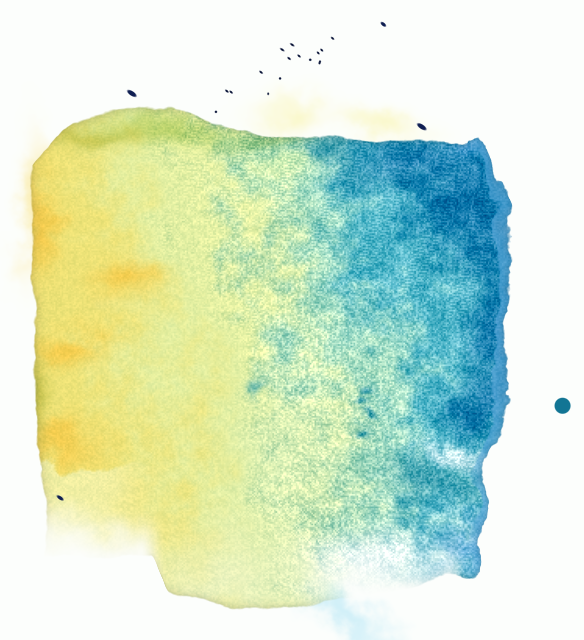
Reproduce this background procedurally as a Shadertoy shader.

```glsl
// A loose watercolour block on white paper, running from yellow to deep blue.
// Four wobbling edges bound the wash; soft pigment pools, granulation noise
// and a scatter of ink specks are layered over a slanted colour gradient.

float hash(vec2 p) {
    return fract(sin(dot(p, vec2(127.1, 311.7))) * 43758.5);
}

float noise(vec2 p) {
    vec2 i = floor(p), f = fract(p);
    f = f * f * (3. - 2. * f);
    return mix(mix(hash(i), hash(i + vec2(1, 0)), f.x),
               mix(hash(i + vec2(0, 1)), hash(i + vec2(1, 1)), f.x), f.y);
}

float fbm(vec2 p) {
    float sum = 0., amp = .5;
    for (int i = 0; i < 5; i++) {
        sum += amp * noise(p);
        p = mat2(1.6, 1.2, -1.2, 1.6) * p + 7.3;
        amp *= .5;
    }
    return sum;
}

// Soft pool of pigment; spot holds centre and radii
void pool(inout vec3 c, vec2 p, vec4 spot, vec3 tint) {
    vec2 q = (p - spot.xy) / spot.zw;
    c = mix(c, tint, .85 * exp(-dot(q, q)));
}

// Crisp drop of ink, slanted when it is wide
void drop(inout vec3 c, vec2 p, vec4 spot, vec3 ink) {
    vec2 q = p - spot.xy;
    q.y += .5 * q.x * step(spot.w * 1.1, spot.z);
    float d = (length(q / spot.zw) - 1.) * min(spot.z, spot.w);
    c = mix(c, ink, 1. - smoothstep(-.0012, .0012, d));
}

// Negative inside the painted block
float blockEdge(vec2 p) {
    float left = .068 - .016 * smoothstep(.25, .45, p.y);
    float right = .803 - .13 * max(.55 - p.y, 0.) - .25 * max(p.y - .63, 0.);
    float hump = (p.x - .23) / .14, corner = max(.13 - p.x, 0.), sag = p.x - .4;
    float top = .781 + .052 * exp(-hump * hump) - 8. * corner * corner;
    float bottom = .05 + (sag < 0. ? 1.2 : .5) * sag * sag;
    bottom = mix(.13, bottom, smoothstep(.235, .265, p.x));
    float d = max(max(left - p.x, p.x - right), max(p.y - top, bottom - p.y));
    return d + mix(.022, .055, smoothstep(.65, .75, p.x)) * (fbm(p * 19.) - .48);
}

void mainImage(out vec4 fragColor, in vec2 fragCoord) {
    vec2 p = fragCoord / iResolution.y;
    float cloud = fbm(p * 9.) - .48, detail = fbm(p * 38. + 11.) - .48;
    vec2 q = p + .09 * vec2(cloud, fbm(p * 11. + 31.) - .48) + .03 * detail;

    // Slanted gradient from yellow to blue
    float t = p.x + .3 * (p.y - .45) + .22 * cloud + .16 * detail;
    vec3 c = mix(vec3(.93, .89, .47), vec3(.89, .94, .64), smoothstep(.13, .34, t));
    c = mix(c, vec3(.66, .88, .78), smoothstep(.36, .55, t));
    c = mix(c, vec3(.34, .73, .8), smoothstep(.53, .68, t));
    c = mix(c, vec3(.1, .54, .72), smoothstep(.7, .86, t));

    // Warm pools on the left
    vec3 amber = vec3(.96, .79, .28), olive = vec3(.78, .77, .3);
    pool(c, q, vec4(.05, .65, .022, .07), amber);
    pool(c, q, vec4(.18, .557, .045, .03), amber);
    pool(c, q, vec4(.12, .46, .05, .02), amber);
    pool(c, q, vec4(.1, .32, .06, .03), amber);
    pool(c, q, vec4(.06, .4, .022, .06), olive);
    pool(c, q, vec4(.14, .79, .08, .02), olive);

    // Green and blue pools along the top and right
    vec3 teal = vec3(.16, .58, .66), deep = vec3(.05, .46, .67), sky = vec3(.35, .66, .86);
    pool(c, q, vec4(.26, .8, .09, .03), vec3(.72, .82, .4));
    pool(c, q, vec4(.41, .785, .08, .025), vec3(.58, .78, .5));
    pool(c, q, vec4(.43, .73, .05, .03), vec3(.78, .92, .68));
    pool(c, q, vec4(.5, .75, .05, .025), teal);
    pool(c, q, vec4(.65, .74, .09, .045), deep);
    pool(c, q, vec4(.75, .66, .06, .08), deep);
    pool(c, q, vec4(.775, .49, .045, .09), deep);
    pool(c, q, vec4(.75, .37, .04, .05), deep);
    pool(c, q, vec4(.74, .77, .04, .022), sky);

    // Pale lower half with broken blue accents
    vec3 mist = vec3(.89, .97, .98);
    pool(c, q, vec4(.46, .28, .09, .12), vec3(.85, .94, .72));
    pool(c, q, vec4(.715, .295, .05, .014), mist);
    pool(c, q, vec4(.68, .25, .07, .03), teal);
    pool(c, q, vec4(.6, .12, .13, .06), mist);
    pool(c, q, vec4(.735, .15, .025, .06), sky);
    pool(c, q, vec4(.33, .07, .15, .08), vec3(.92, .96, .78));
    pool(c, q, vec4(.41, .413, .022, .012), vec3(.4, .72, .68));
    for (float i = 0.; i < 4.; i++)
        pool(c, q, vec4(.56 + .008 * sin(i * 4.), .4 - .025 * i, .013, .008), teal);
    float lowLeft = (1. - smoothstep(.15, .29, q.x)) * (1. - smoothstep(.28, .29, q.y));
    c = mix(c, vec3(.95, .95, .68), .8 * lowLeft);

    // Pigment settled into the paper grain, and a darker drying rim
    float grain = .7 * noise(p * 410.) + .3 * noise(p * 190. + 5.) - .5;
    float blueness = smoothstep(.28, .52, t);
    c += (grain * mix(.12, .55, blueness) - detail * .35 * blueness) * vec3(1, .6, .5);
    float edge = blockEdge(p);
    c = mix(c, sky, .7 * smoothstep(.72, .76, p.x) * smoothstep(-.022, -.016, edge));
    c *= 1. - .14 * exp(min(edge, 0.) / .006);

    // Paper with faint bleeding outside the block
    vec3 paper = vec3(.99, .997, .988), straw = vec3(.98, .97, .78);
    pool(paper, q, vec4(.45, .82, .05, .03), straw);
    pool(paper, q, vec4(.6, .795, .06, .02), straw);
    pool(paper, q, vec4(.05, .68, .018, .08), vec3(.98, .92, .65));
    pool(paper, q + vec2(0, .6 * q.x - .32), vec4(.53, .04, .07, .022), vec3(.79, .93, .97));

    // Crisp edges, washed out to nothing at the lower corners
    float cover = 1. - smoothstep(-.002, .002, edge), low = p.y + .1 * cloud;
    cover *= mix(smoothstep(.13, .23, low), 1., smoothstep(.22, .26, p.x));
    float middle = smoothstep(.45, .56, p.x) * (1. - smoothstep(.7, .73, p.x));
    cover *= 1. - middle * (1. - smoothstep(.08, .2, low));
    c = mix(paper, c, cover);

    // Ink drops, then a cluster of fine specks
    vec3 navy = vec3(.06, .12, .32);
    drop(c, p, vec4(.206, .854, .007, .004), navy);
    drop(c, p, vec4(.659, .802, .007, .004), navy);
    drop(c, p, vec4(.599, .962, .004, .003), navy);
    drop(c, p, vec4(.094, .222, .005, .003), navy);
    drop(c, p, vec4(.879, .366, .0125, .0125), vec3(.07, .46, .58));
    for (float i = 0.; i < 16.; i++) {
        float r = hash(vec2(i, 1.7)), s = hash(vec2(i, 5.3));
        drop(c, p, vec4(.33 + .19 * r, .8 + .1 * r + .07 * s, .0012 + .002 * s, .0018), navy * .7);
    }
    fragColor = vec4(clamp(c, 0., 1.), 1);
}
```
